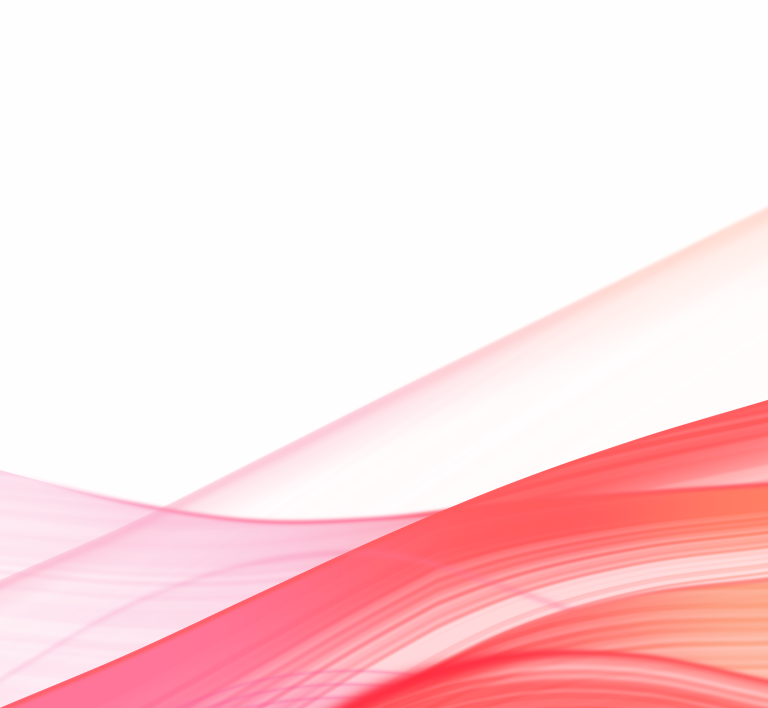
Reproduce this background procedurally as a Shadertoy shader.

```glsl
// Translucent silk waves, pink on the left to coral on the right, over white.
// Each sheet hangs below a smooth spline edge; fine strands come from 1D noise
// stretched between neighbouring edges, and glowing ridges mark the folds.

// Edge heights at seven evenly spaced positions from left to right
const float VEIL[7]  = float[7](0.181, 0.260, 0.350, 0.441, 0.530, 0.619, 0.708);
const float WAVE[7]  = float[7](0.336, 0.290, 0.264, 0.268, 0.288, 0.303, 0.315);
const float SWEEP[7] = float[7](0.000, 0.076, 0.160, 0.243, 0.318, 0.381, 0.435);
const float FOLD[7]  = float[7](-0.30, -0.20, -0.09, 0.020, 0.110, 0.160, 0.181);
const float CREST[7] = float[7](-0.35, -0.20, -0.08, 0.024, 0.072, 0.073, 0.037);
const float LOOP[7]  = float[7](-0.13, -0.031, 0.038, 0.051, 0.014, -0.06, -0.15);
const float ARC[7]   = float[7](0.040, 0.144, 0.205, 0.217, 0.167, 0.100, 0.030);

const vec3 PAPER   = vec3(1.0, 0.995, 0.995);
const vec3 BLUSH   = vec3(1.0, 0.90, 0.91);
const vec3 ROSE    = vec3(0.99, 0.72, 0.80);
const vec3 PEACH   = vec3(1.0, 0.82, 0.77);
const vec3 ORCHID  = vec3(0.98, 0.66, 0.80);
const vec3 PINK    = vec3(1.0, 0.46, 0.60);
const vec3 CORAL   = vec3(1.0, 0.36, 0.37);
const vec3 ORANGE  = vec3(1.0, 0.49, 0.39);
const vec3 APRICOT = vec3(0.99, 0.62, 0.49);
const vec3 SCARLET = vec3(1.0, 0.16, 0.24);
const vec3 MAGENTA = vec3(0.98, 0.36, 0.62);
const float STRAND_DENSITY = 150.0;

float hash(float n) { return fract(sin(n * 127.1) * 43758.5453); }

float noise(float t) {
    float f = fract(t);
    return mix(hash(floor(t)), hash(floor(t) + 1.0), f * f * (3.0 - 2.0 * f));
}

// Catmull-Rom spline through the knots of an edge
float edge(float k[7], float x) {
    float t = clamp(x, 0.0, 0.9999) * 6.0;
    int i = int(t);
    float f = fract(t);
    float b = k[i], c = k[i + 1];
    float a = i > 0 ? k[max(i - 1, 0)] : 2.0 * b - c;
    float d = i < 5 ? k[min(i + 2, 6)] : 2.0 * c - b;
    return b + 0.5 * f * (c - a + f * (2.0 * a - 5.0 * b + 4.0 * c - d
             + f * (3.0 * (b - c) + d - a)));
}

// Signed strand brightness, faded where strands are finer than a pixel
float strands(float v, float seed) {
    float t = v * STRAND_DENSITY;
    float fade = clamp(1.4 - fwidth(t), 0.0, 1.0);
    return (noise(t + seed) - 0.5) * fade;
}

float ridge(float d, float width) { return exp(-d * d / (width * width)); }

float cover(float d, float soft) { return smoothstep(-soft, soft, d); }

void mainImage(out vec4 fragColor, in vec2 fragCoord) {
    vec2 p = fragCoord / iResolution.xy;
    float x = p.x, y = p.y, aa = 0.8 / iResolution.y;

    // Depth below each edge
    float veil = edge(VEIL, x) - y, wave = edge(WAVE, x) - y;
    float sweep = edge(SWEEP, x) - y, fold = edge(FOLD, x) - y;
    float crest = edge(CREST, x) - y, loop = edge(LOOP, x) - y;
    float arc = edge(ARC, x) - y;
    vec3 col = PAPER;

    // Pale veil: soft band, faint tail and a blurred ridge
    float band = mix(0.05, 0.125, x);
    float veilAlpha = 0.30 * (1.0 - smoothstep(0.25 * band, band, veil)) + 0.035
                    + 0.40 * ridge(veil - 0.008, mix(0.007, 0.018, x))
                    + 0.05 * strands(veil * 0.8 + x * 0.12, 3.0);
    col = mix(col, mix(ROSE, PEACH, smoothstep(0.35, 0.95, x)),
              cover(veil, aa + 0.004 * x) * veilAlpha);

    // Pink wave on the left
    float waveAlpha = mix(0.42, 0.72, smoothstep(0.0, 0.45, x))
                    * mix(0.40, 1.0, exp(-max(wave, 0.0) / 0.11))
                    + 0.16 * strands(wave * 0.75 + sweep * 0.25, 11.0);
    waveAlpha += 0.18 * ridge(arc, 0.005) + 0.10 * cover(arc, 0.01) * exp(-max(arc, 0.0) / 0.03);
    vec3 waveColor = mix(ORCHID, CORAL, smoothstep(0.3, 0.75, x) * 0.6);
    col = mix(col, waveColor, cover(wave, aa) * clamp(waveAlpha, 0.0, 1.0));
    col = mix(col, mix(ORCHID, PINK, smoothstep(0.0, 0.45, x)),
              0.75 * ridge(wave, 0.004) * smoothstep(0.0, 0.2, x));

    // Red sweep rising to the right, thinning below its edge
    float sweepAlpha = mix(0.96, 0.42, smoothstep(0.025, 0.12, sweep))
                     + 0.22 * strands(sweep * 0.6 + wave * 0.4, 23.0);
    col = mix(col, mix(PINK, CORAL, smoothstep(0.1, 0.7, x)),
              cover(sweep, aa) * clamp(sweepAlpha, 0.0, 1.0));

    // Main body between the upper edges and the lower fold
    float top = min(sweep, wave);
    float across = top / max(top - fold, 0.03);
    float pale = 0.85 * smoothstep(0.15, 1.0, across);
    pale += strands(across * 0.22 + x * 0.05, 37.0) * mix(0.18, 0.55, smoothstep(0.1, 0.9, across));
    pale += 0.22 * (noise(across * 7.0 + x * 2.0) - 0.5);
    vec3 body = mix(mix(PINK, CORAL, smoothstep(0.2, 0.68, x)), ORANGE, smoothstep(0.72, 1.0, x));
    body = mix(body, BLUSH, clamp(pale, 0.0, 0.9));
    col = mix(col, body, cover(top, aa));
    col = mix(col, CORAL, 0.8 * ridge(sweep - 0.003, 0.005) * cover(sweep, aa));
    col = mix(col, CORAL, 0.8 * ridge(wave, 0.004) * smoothstep(0.48, 0.62, x));
    col = mix(col, PINK, 0.30 * ridge(arc, 0.006) * cover(top, aa));

    // Magenta loops nested at the bottom
    for (int i = 0; i < 4; i++) {
        float inner = loop - float(i) * 0.013 * (1.0 + x);
        col = mix(col, MAGENTA, cover(inner, aa) * 0.10 + 0.28 * ridge(inner, 0.003));
    }

    // Orange fold on the lower right
    float foldLight = 0.10 + 0.45 * strands(fold * 0.75 + crest * 0.25, 53.0)
                    + 0.18 * smoothstep(0.02, 0.12, fold);
    vec3 foldColor = mix(mix(SCARLET, CORAL, smoothstep(0.45, 0.70, x)), APRICOT, smoothstep(0.65, 1.0, x));
    foldColor = mix(foldColor, BLUSH, clamp(foldLight, 0.0, 0.6));
    col = mix(col, foldColor, cover(fold, aa + 0.003) * 0.93);
    col = mix(col, CORAL, 0.45 * ridge(fold, 0.004));

    // Crest: light hollow underneath, deep red ridge on top
    float hollow = exp(-pow((crest - 0.022) / 0.022, 2.0)) * smoothstep(0.55, 0.75, x);
    vec3 under = mix(CORAL, BLUSH, clamp(0.55 * hollow + 0.4 * strands(crest, 71.0), 0.0, 0.8));
    col = mix(col, under, cover(crest, aa) * 0.8);
    vec3 crestColor = mix(SCARLET, CORAL, smoothstep(0.55, 0.95, x));
    col = mix(col, crestColor, 0.9 * ridge(crest, mix(0.016, 0.005, smoothstep(0.45, 0.8, x))));

    fragColor = vec4(clamp(col, 0.0, 1.0), 1.0);
}
```
